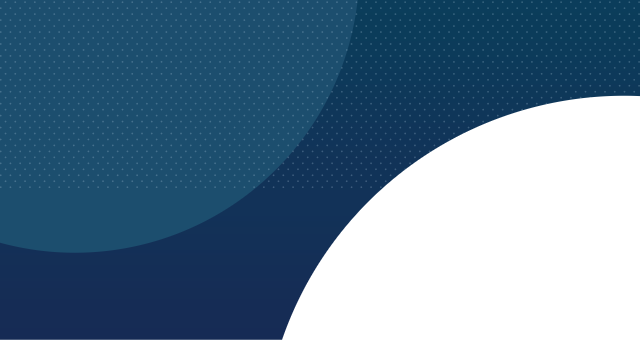
This background is drawn by a WebGL 1 fragment shader. Its source:

```glsl
precision highp float;
// Flat layered backdrop: a navy gradient, a large teal disc at upper left,
// a staggered lattice of faint dots over the upper half, and a white disc
// at lower right. Discs and dots are distance functions in canvas heights.

uniform vec2 u_resolution;

#define TEAL_DISC vec3(0.219, 1.093, 0.832)   // centre x, y, radius
#define WHITE_DISC vec3(1.825, -0.338, 1.058) // centre x, y, radius
#define DOT_PITCH vec2(0.0285, 0.01745)       // column and row spacing
#define DOT_ORIGIN vec2(0.629, 0.4526)        // a dot in the lowest row
#define DOT_RADIUS 0.0024
#define DOT_OPACITY 0.24
#define STRIP_HEIGHT 0.0065

const vec3 NAVY_TOP = vec3(0.042, 0.238, 0.355);
const vec3 NAVY_MID = vec3(0.068, 0.199, 0.346);
const vec3 NAVY_BOTTOM = vec3(0.086, 0.170, 0.332);
const vec3 TEAL = vec3(0.110, 0.304, 0.431);
const vec3 DOT_TINT = vec3(0.78, 0.88, 0.94);

// Antialiased fill of a signed distance, one pixel wide
float coverage(float dist) {
  return clamp(0.5 - dist * u_resolution.y, 0.0, 1.0);
}

float discDistance(vec2 p, vec3 disc) {
  return length(p - disc.xy) - disc.z;
}

// Dots in rows shifted alternately by half a column, upward from the origin
float dotLattice(vec2 p) {
  vec2 cell = (p - DOT_ORIGIN) / DOT_PITCH;
  float row = floor(cell.y + 0.5);
  float column = cell.x + 0.5 * mod(row, 2.0);
  vec2 offset = vec2(fract(column + 0.5) - 0.5, cell.y - row) * DOT_PITCH;
  return coverage(length(offset) - DOT_RADIUS) * step(-0.5, row);
}

void main() {
  vec2 p = gl_FragCoord.xy / u_resolution.y;

  // Vertical navy gradient
  vec3 color = mix(NAVY_BOTTOM, NAVY_MID, smoothstep(0.0, 0.5, p.y));
  color = mix(color, NAVY_TOP, smoothstep(0.45, 1.0, p.y));

  // Teal disc, then the dots above it
  color = mix(color, TEAL, coverage(discDistance(p, TEAL_DISC)));
  color = mix(color, DOT_TINT, DOT_OPACITY * dotLattice(p));

  // White disc joined with the thin strip along the bottom
  float white = min(discDistance(p, WHITE_DISC), p.y - STRIP_HEIGHT);
  color = mix(color, vec3(1.0), coverage(white));

  gl_FragColor = vec4(color, 1.0);
}
```
